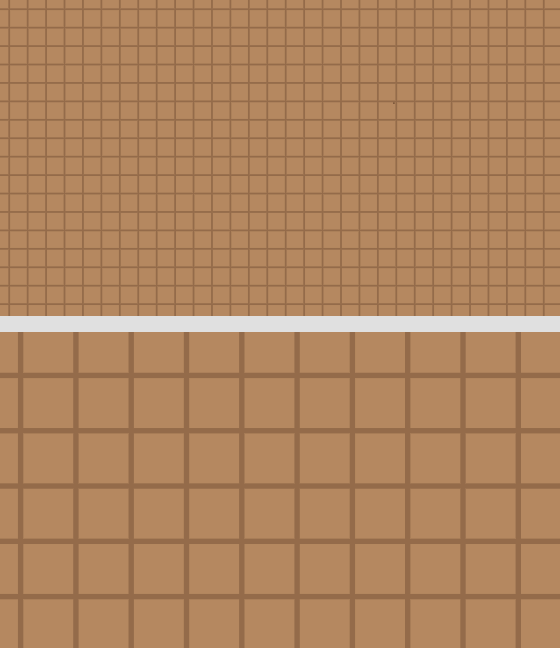
Top, the full canvas; bottom, a detail of the centre.
Reproduce this pattern procedurally as a Shadertoy shader.

```glsl
// Tan square grid of thin brown lines, with one small dark fleck.
#define PITCH 0.05833              // cell size, in canvas heights
#define LINE_WIDTH 0.0057          // line width, in canvas heights
#define GRID_PHASE 0.5             // first line, in cells from the top left
#define GROUND_COLOR vec3(0.71, 0.535, 0.375)
#define LINE_COLOR vec3(0.58, 0.42, 0.29)
#define FLECK_COLOR vec3(0.42, 0.28, 0.18)
#define FLECK_CENTER vec2(1.2465, 0.3264)
#define FLECK_RADIUS 0.0024

// Signed distance to the nearest vertical (x) and horizontal (y) line edge
vec2 gridDistance(vec2 p) {
    vec2 cell = fract(p / PITCH - GRID_PHASE + 0.5) - 0.5;
    return abs(cell) * PITCH - 0.5 * LINE_WIDTH;
}

// Share of a pixel that lies inside an edge
vec2 coverage(vec2 dist, float pixel) {
    return clamp(0.5 - dist / pixel, 0.0, 1.0);
}

void mainImage(out vec4 fragColor, in vec2 fragCoord) {
    // Canvas heights, measured from the top left corner
    float pixel = 1.0 / iResolution.y;
    vec2 p = vec2(fragCoord.x, iResolution.y - fragCoord.y) * pixel;

    // Grid: both line directions share one flat colour
    vec2 lines = coverage(gridDistance(p), pixel);
    vec3 color = mix(GROUND_COLOR, LINE_COLOR, max(lines.x, lines.y));

    // Fleck
    float fleckDistance = length(p - FLECK_CENTER) - FLECK_RADIUS;
    color = mix(color, FLECK_COLOR, coverage(vec2(fleckDistance), pixel).x);

    fragColor = vec4(color, 1.0);
}
```
